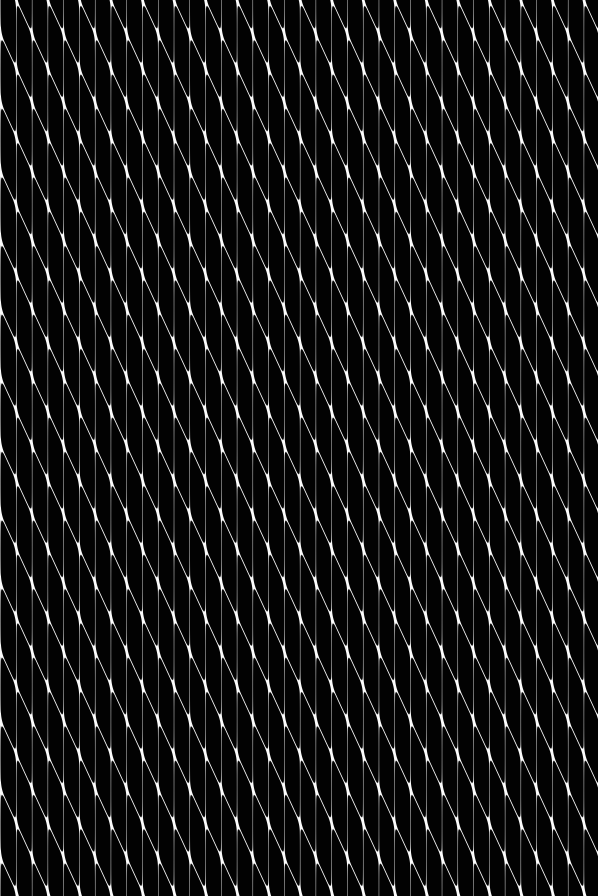
A Shadertoy shader for this pattern:

```glsl
// Fine white lattice on black: upright hairlines crossed by steep diagonals.
// Two repeated line distances are joined by a smooth minimum for small knots;
// the uprights also taper away from each knot, and a sample grid smooths edges.

#define COLUMNS 37.93      // upright lines across the canvas
#define ROWS 13.06         // crossings down each upright line
#define ASPECT 0.667       // canvas width over height
#define COLUMN_SHIFT 0.037 // first upright, in columns from the left edge
#define UPRIGHT_HALF 0.00023  // half widths, in canvas heights
#define DIAGONAL_HALF 0.00046
#define TAPER_HALF 0.0005  // extra upright half width at a crossing
#define TAPER_REACH 0.11   // fall-off of that extra width, in rows
#define KNOT_BLEND 0.0039  // reach of the swelling at a crossing
#define SAMPLES 4          // samples per pixel side
#define INK vec3(0.99)
#define GROUND vec3(0.008)

// Distance to the nearest whole number
float toNearest(float x) {
    return abs(x - round(x));
}

// Quadratic smooth minimum
float smoothMin(float a, float b, float k) {
    float h = max(k - abs(a - b), 0.0) / k;
    return min(a, b) - 0.25 * k * h * h;
}

// Signed distance to the lattice, in canvas heights; uv runs from 0 to 1
float latticeDistance(vec2 uv) {
    float column = uv.x * COLUMNS - COLUMN_SHIFT;
    float row = (1.0 - uv.y) * ROWS;

    // Each diagonal drops half a row per column
    float phase = toNearest(row - 0.5 * column + 0.5);
    float slope = length(vec2(0.5 * COLUMNS / ASPECT, ROWS));
    float diagonal = phase / slope - DIAGONAL_HALF;

    // Uprights thin out with height above or below a crossing
    float uprightHalf = UPRIGHT_HALF + TAPER_HALF * exp(-phase / TAPER_REACH);
    float upright = toNearest(column) * ASPECT / COLUMNS - uprightHalf;

    return smoothMin(upright, diagonal, KNOT_BLEND);
}

void mainImage(out vec4 fragColor, in vec2 fragCoord) {
    float sampleSize = 1.0 / (iResolution.y * float(SAMPLES));
    float coverage = 0.0;

    // Average soft-edged samples so hairlines keep an even weight
    for (int j = 0; j < SAMPLES; j++) {
        for (int i = 0; i < SAMPLES; i++) {
            vec2 offset = (vec2(i, j) + 0.5) / float(SAMPLES) - 0.5;
            float d = latticeDistance((fragCoord + offset) / iResolution.xy);
            coverage += clamp(0.5 - d / sampleSize, 0.0, 1.0);
        }
    }
    coverage /= float(SAMPLES * SAMPLES);

    fragColor = vec4(mix(GROUND, INK, coverage), 1.0);
}
```
